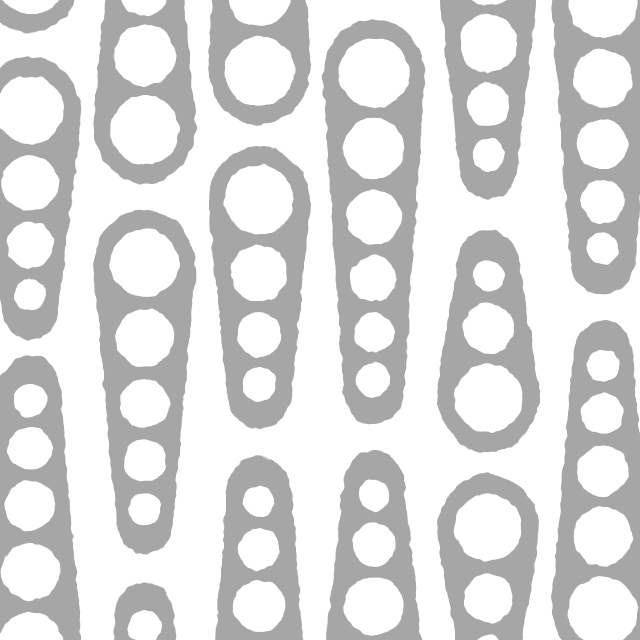
Write a Shadertoy shader that draws this pattern.

```glsl
float hash(vec2 p) {
    vec3 q = fract(p.xyx * vec3(0.1031, 0.1030, 0.0973));
    q += dot(q, q.yzx + 33.33);
    return fract((q.x + q.y) * q.z);
}

float noise(vec2 p) {
    vec2 cell = floor(p), f = fract(p);
    f = f * f * (3.0 - 2.0 * f);
    return mix(mix(hash(cell), hash(cell + vec2(1, 0)), f.x),
               mix(hash(cell + vec2(0, 1)), hash(cell + vec2(1, 1)), f.x), f.y);
}

// Capsule with its wide end at the origin and its tip at (0, h)
float taperedCapsule(vec2 p, float wide, float tip, float h) {
    p.x = abs(p.x);
    float slope = (wide - tip) / h;
    float rise = sqrt(1.0 - slope * slope);
    float along = dot(p, vec2(-slope, rise));
    if (along < 0.0) return length(p) - wide;
    if (along > rise * h) return length(p - vec2(0.0, h)) - tip;
    return dot(p, vec2(rise, slope)) - wide;
}

// Pod measured upwards from its tip, with holes growing towards the wide end
float pod(vec2 p, float holes, float len, float seed, float rough) {
    float wide = 0.0795, tip = mix(0.044, 0.052, seed), stretch = 0.88;
    vec2 q = vec2(p.x, (len - p.y) * stretch - wide);
    float d = taperedCapsule(q, wide, tip, len * stretch - wide - tip) + rough;

    float smallest = 0.0255, growth = 0.028 / (holes - 1.0);
    for (float j = 0.0; j < holes; j++) {
        float centre = 0.045 + smallest + (2.0 * smallest + 0.017) * j + growth * j * j;
        float radius = smallest + growth * j + 0.003 * (hash(vec2(j, seed * 91.0)) - 0.5);
        float hole = length(p - vec2(0.0, centre)) - radius;
        d = max(d, -hole - rough);
    }
    return d;
}

void mainImage(out vec4 fragColor, in vec2 fragCoord) {
    vec2 uv = fragCoord / iResolution.y;
    float pitch = 0.179;
    float column = floor((uv.x + 0.0425) / pitch);
    float x = uv.x + 0.0425 - (column + 0.5) * pitch;

    // Hand-cut irregularity of every edge
    float rough = 0.0045 * (noise(uv * 75.0) - 0.5) + 0.002 * (noise(uv * 160.0) - 0.5);

    // Stack pods up the column, each one turned against the last
    float d = 1.0;
    float base = -0.55 * hash(vec2(column, 17.0));
    float turn = step(0.5, hash(vec2(column, 41.0)));
    for (float k = 0.0; k < 8.0; k++) {
        vec2 id = vec2(column + 3.0, k + 5.0);
        float holes = floor(2.0 + 4.6 * sqrt(hash(id)));
        float len = 0.096 * holes + 0.058;
        float y = uv.y - base;
        if (mod(k + turn, 2.0) > 0.5) y = len - y;
        d = min(d, pod(vec2(x, y), holes, len, hash(id + 60.0), rough));
        base += len + mix(0.025, 0.05, hash(id + 130.0));
    }

    float ink = clamp(0.5 - d * iResolution.y, 0.0, 1.0);
    fragColor = vec4(mix(vec3(1.0), vec3(0.65), ink), 1.0);
}
```
